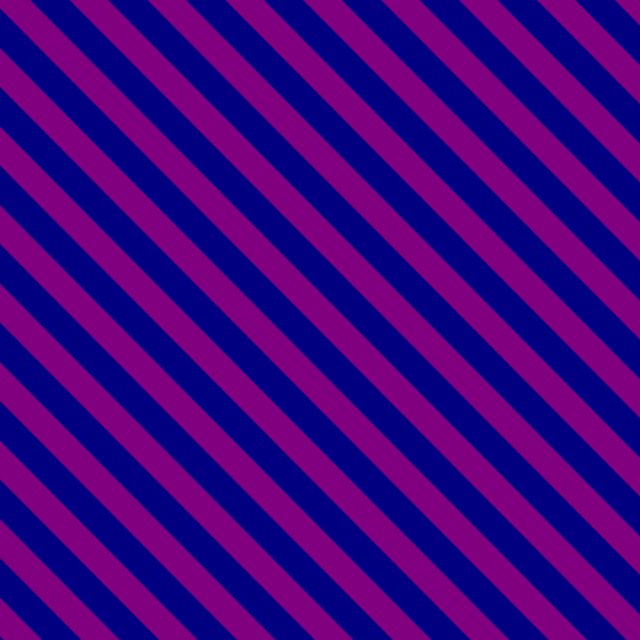
Write a WebGL 2 fragment shader that draws this pattern.

```glsl
#version 300 es
precision highp float;
// Diagonal stripes of purple over navy, falling from upper left to lower right.

uniform vec2 u_resolution;
out vec4 fragColor;

const vec3 NAVY = vec3(0.0, 0.0, 0.5);
const vec3 PURPLE = vec3(0.5, 0.0, 0.5);

const float PERIOD = 0.1217;      // stripe spacing along the horizontal
const float RUN_PER_RISE = 0.992; // slant, just steeper than the diagonal
const float FILL = 0.495;         // purple share of each period
const float START = -0.013;       // left edge of a stripe on the top border
const float SOFTNESS = 0.0018;    // half width of the edge blend

// Horizontal position of p after sliding along the slant to the top border.
float slideToTop(vec2 p, float runPerRise) {
    return p.x - runPerRise * (1.0 - p.y);
}

// Signed distance to repeated bands that begin at zero; negative inside.
float bandDistance(float x, float period, float fill) {
    float halfWidth = 0.5 * fill * period;
    float fromCentre = (fract((x - halfWidth) / period + 0.5) - 0.5) * period;
    return abs(fromCentre) - halfWidth;
}

// Coverage with an edge at least one pixel wide.
float coverage(float dist, float softness, float pixel) {
    float edge = max(softness, 0.5 * pixel);
    return 1.0 - smoothstep(-edge, edge, dist);
}

void main() {
    vec2 p = gl_FragCoord.xy / u_resolution;
    float x = slideToTop(p, RUN_PER_RISE) - START;

    // Convert horizontal distance to distance across the stripe.
    float across = inversesqrt(1.0 + RUN_PER_RISE * RUN_PER_RISE);
    float dist = bandDistance(x, PERIOD, FILL) * across;

    float pixel = 1.0 / min(u_resolution.x, u_resolution.y);
    float stripe = coverage(dist, SOFTNESS, pixel);
    fragColor = vec4(mix(NAVY, PURPLE, stripe), 1.0);
}
```
